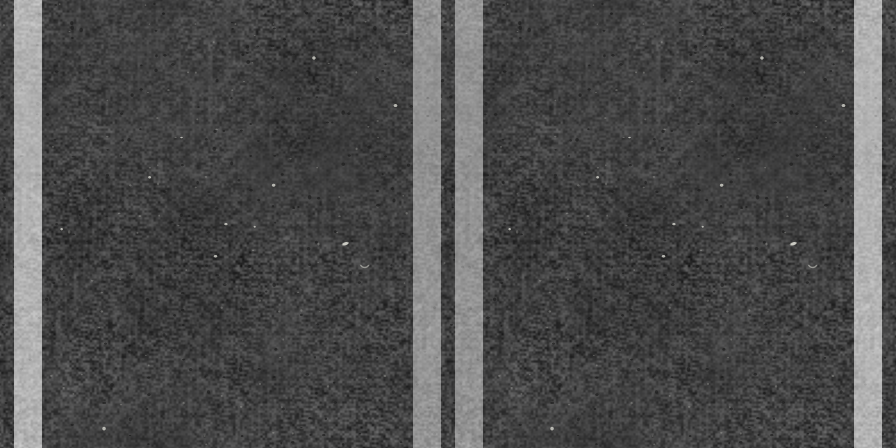
Give the GLSL for this texture, as a WebGL 2 fragment shader.

```glsl
#version 300 es
precision highp float;

// Worn asphalt in two identical square tiles, crossed by four upright painted lines.
// Tileable value noise makes grain and patches; hashed cells scatter chips and pits;
// the paint is mirrored about the central seam and lets the grain show through.

uniform vec2 u_resolution;
out vec4 outColor;

// Layout, in units of the canvas height
const vec2 TILES = vec2(2.0, 1.0);
const float SEAM = 1.0;
const vec2 INNER_LINE = vec2(0.0156, 0.0781);  // near and far edge, from the seam
const vec2 OUTER_LINE = vec2(0.9063, 0.9688);

// Colours
const vec3 ASPHALT = vec3(0.243, 0.243, 0.244);
const vec3 INNER_PAINT = vec3(0.572);
const vec3 OUTER_PAINT = vec3(0.695);
const vec3 CHIP = vec3(0.80, 0.80, 0.77);
const vec3 PIT = vec3(0.10);

// Strength of each layer of surface variation
const float FINE_GRAIN = 0.145;
const float COARSE_GRAIN = 0.095;
const float MOTTLE = 0.045;
const float PATCHES = 0.050;
const float PAINT_GRAIN = 0.60;

// Two larger flakes, placed within the tile
const vec2 FLAKE = vec2(0.771, 0.456);
const vec2 CRESCENT = vec2(0.814, 0.413);

float hash(vec2 p) {
  return fract(sin(dot(p, vec2(127.1, 311.7))) * 43758.5453);
}

// Value noise that repeats once per tile, centred on zero
float tileNoise(vec2 p, float cells) {
  vec2 q = p * cells;
  vec2 c = floor(q);
  vec2 f = q - c;
  f = f * f * (3.0 - 2.0 * f);
  vec2 a = mod(c, cells) + cells;
  vec2 b = mod(c + 1.0, cells) + cells;
  float low = mix(hash(a), hash(vec2(b.x, a.y)), f.x);
  float high = mix(hash(vec2(a.x, b.y)), hash(b), f.x);
  return mix(low, high, f.y) - 0.5;
}

// Coverage of a soft edge; d is negative inside
float cover(float d, float pixel) {
  return clamp(0.5 - d / pixel, 0.0, 1.0);
}

// Sparse specks, at most one in each cell, of hashed size and place
float specks(vec2 p, float cells, float chance, float radius, float pixel) {
  vec2 id = mod(floor(p * cells), cells) + cells * 3.0;
  vec2 jitter = 0.25 + 0.5 * vec2(hash(id + 7.3), hash(id + 19.1));
  vec2 d = (fract(p * cells) - jitter) / cells;
  float size = radius * mix(0.5, 1.0, hash(id + 31.7));
  d.y *= mix(0.8, 1.6, hash(id + 43.9));
  return step(hash(id), chance) * cover(length(d) - size, pixel);
}

// Stripe between the two distances in edges
float stripe(float x, vec2 edges, float pixel) {
  float halfWidth = 0.5 * (edges.y - edges.x);
  return cover(abs(x - 0.5 * (edges.x + edges.y)) - halfWidth, pixel);
}

void main() {
  vec2 p = gl_FragCoord.xy / u_resolution * TILES;
  vec2 tile = fract(p);
  float pixel = TILES.y / u_resolution.y;

  // Grain, stronger in the rough patches
  float patches = tileNoise(tile, 6.0) + 0.6 * tileNoise(tile, 13.0);
  float rough = 1.0 + 0.7 * tileNoise(tile, 5.0) + 0.5 * tileNoise(tile, 17.0);
  float grain = FINE_GRAIN * tileNoise(tile, 197.0) + COARSE_GRAIN * tileNoise(tile, 113.0);
  float relief = grain * rough + MOTTLE * tileNoise(tile, 41.0);
  vec3 color = ASPHALT + relief + PATCHES * patches;

  // Dark pits and pale grit
  float pits = specks(tile, 53.0, 0.10, 0.0042, pixel);
  float grit = specks(tile, 47.0, 0.07, 0.0028, pixel);
  color = mix(color, PIT, 0.65 * pits);
  color = mix(color, CHIP, 0.28 * grit);

  // Paint over the surface
  float fromSeam = abs(p.x - SEAM);
  float wear = PAINT_GRAIN * relief + 0.03 * patches - 0.06 * pits;
  color = mix(color, INNER_PAINT + wear, stripe(fromSeam, INNER_LINE, pixel));
  color = mix(color, OUTER_PAINT + wear, stripe(fromSeam, OUTER_LINE, pixel));

  // Bright chips, one flat flake and one thin crescent
  float chips = specks(tile, 11.0, 0.07, 0.0042, pixel);
  vec2 f = tile - FLAKE;
  f.y -= 0.25 * f.x;
  float flake = cover(length(f * vec2(0.5, 1.0)) - 0.0035, pixel);
  vec2 c = tile - CRESCENT;
  float arc = cover(abs(length(c) - 0.010) - 0.0016, pixel) * cover(c.y + 0.004, pixel);
  color = mix(color, CHIP, max(max(0.85 * chips, flake), 0.6 * arc));

  outColor = vec4(clamp(color, 0.0, 1.0), 1.0);
}
```
